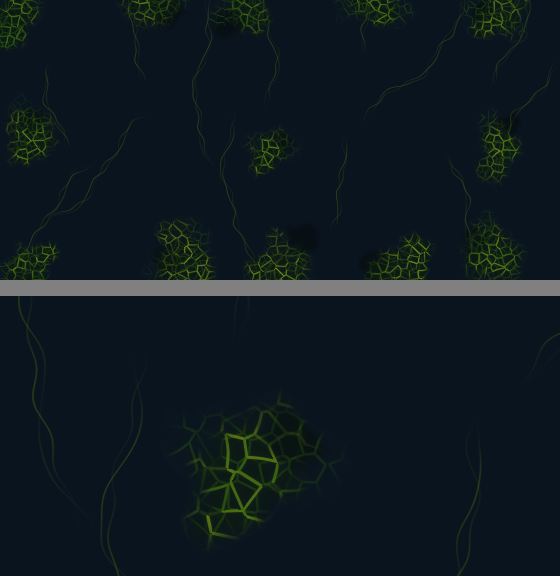
Top: the whole. Bottom: its middle third, enlarged.
This texture is drawn by a WebGL 1 fragment shader. Its source:

```glsl
precision highp float;
// Mossy patches of glowing cell-edge mesh and twisted thin strands on deep navy.
uniform vec2 u_resolution;

#define BACK vec3(0.040, 0.080, 0.122)
#define SHADE vec3(0.022, 0.050, 0.062)
#define HAZE vec3(0.055, 0.125, 0.055)
#define GREEN vec3(0.170, 0.360, 0.045)
#define YELLOW vec3(0.500, 0.570, 0.110)
#define STRAND vec3(0.190, 0.280, 0.085)
#define MESH_SIZE 0.031
#define MESH_WIDTH 0.0017
#define STRAND_WIDTH 0.0010
#define PATCH_SIZE 0.088
#define STRANDS 13

vec2 hash2(vec2 p) {
  vec2 q = vec2(dot(p, vec2(127.1, 311.7)), dot(p, vec2(269.5, 183.3)));
  return fract(sin(q) * 43758.55);
}

// Soft line of half width w at distance d
float stroke(float d, float w) {
  float aa = 0.8 / u_resolution.y;
  return 1.0 - smoothstep(max(w - aa, 0.0), w + aa, d);
}

// Layered sines that bend the plane
vec2 ripple(vec2 p) {
  vec2 a = sin(p.yx * vec2(37.0, 41.0) + vec2(0.4, 2.1));
  vec2 b = sin(p.yx * vec2(93.0, 87.0) + p * 45.0 + a);
  return a * 0.6 + b * 0.4;
}

// Cellular mesh: x = line strength, y = random value of the edge
vec2 mesh(vec2 p) {
  vec2 q = p / MESH_SIZE, cell = floor(q);
  vec2 near = vec2(9.0), next = vec2(9.0), nearId = cell, nextId = cell;
  for (int y = -2; y <= 2; y++) {
    for (int x = -2; x <= 2; x++) {
      vec2 id = cell + vec2(float(x), float(y));
      vec2 v = id + hash2(id) - q;
      if (dot(v, v) < dot(near, near)) {
        next = near; nextId = nearId;
        near = v; nearId = id;
      } else if (dot(v, v) < dot(next, next)) {
        next = v; nextId = id;
      }
    }
  }
  // Distance to the bisector of the two closest seeds
  float gap = dot(next, next) - dot(near, near);
  float d = 0.5 * gap / max(length(next - near), 0.001) * MESH_SIZE;
  vec2 h = hash2(nearId + nextId + 0.5);
  float line = stroke(d, MESH_WIDTH) * mix(0.15, 1.0, smoothstep(0.05, 0.6, h.x));
  return vec2(line + 0.13 * exp(-d / 0.004), h.y);
}

// Coverage of the lobed patches: bright mesh, faint mesh, shadow, yellowness
vec4 patches(vec2 p) {
  vec4 cover = vec4(0.0);
  for (int i = 0; i < 15; i++) {
    float n = float(i), row = floor(n / 5.0);
    vec2 h = hash2(vec2(n, 7.3));
    vec2 center = vec2(0.16 + 0.41 * mod(n, 5.0), 0.04 + 0.47 * row);
    center += (h - 0.5) * vec2(0.22, 0.12);
    float size = PATCH_SIZE * mix(0.75, 1.25, h.y);
    // The middle row keeps only some of its patches
    if (row == 1.0 && mod(n, 2.0) < 0.5) continue;
    for (int j = 0; j < 7; j++) {
      float k = float(j);
      vec2 a = hash2(vec2(n + 3.1, k * 1.7)), b = hash2(vec2(k + 9.2, n * 2.3));
      float angle = 6.283 * a.x;
      float reach = size * (j == 0 ? 0.1 : mix(0.45, 1.2, a.y));
      vec2 c = center + reach * vec2(cos(angle), sin(angle));
      float r = size * (j == 0 ? 1.0 : mix(0.5, 0.85, b.x));
      float m = 1.0 - smoothstep(0.5 * r, 1.1 * r, length(p - c));
      if (j < 3) {
        cover.x = max(cover.x, m * (j == 0 ? 0.9 : mix(0.4, 1.0, b.y)));
        cover.w = max(cover.w, m * h.x);
      } else if (j < 6) {
        cover.y = max(cover.y, m * mix(0.2, 0.5, b.y));
      } else {
        cover.z = max(cover.z, m);
      }
    }
  }
  return cover;
}

// Pairs of filaments that wind around a wavering path
float strands(vec2 p) {
  float sum = 0.0;
  for (int i = 0; i < STRANDS; i++) {
    float n = float(i);
    vec2 h = hash2(vec2(n, 4.7)), g = hash2(vec2(n, 21.9));
    vec2 c = vec2(2.0 * (n + h.x) / float(STRANDS), fract(n * 0.618 + 0.25 * h.y));
    vec2 dir = normalize(vec2(mix(-0.5, 1.1, g.x), 1.0));
    float s = dot(p - c, dir), t = dot(p - c, vec2(dir.y, -dir.x));
    float phase = 6.283 * g.y, reach = mix(0.16, 0.34, h.y);
    float path = 0.032 * sin(s * 10.0 + phase) + 0.010 * sin(s * 27.0 + phase * 2.0)
               + 0.003 * sin(s * 71.0 + phase * 3.0);
    float twist = 0.007 * sin(s * 31.0 + phase * 5.0) + 0.002 * sin(s * 83.0);
    float fade = 1.0 - smoothstep(0.6 * reach, reach, abs(s));
    float pulse = 0.62 + 0.38 * sin(s * 23.0 + phase);
    float pair = stroke(abs(t - path - twist), STRAND_WIDTH) * pulse
               + stroke(abs(t - path + twist), STRAND_WIDTH) * (1.15 - pulse);
    sum = max(sum, fade * min(pair, 1.0));
  }
  return sum;
}

void main() {
  vec2 p = gl_FragCoord.xy / u_resolution.y;
  vec2 bend = ripple(p);
  vec4 cover = patches(p + 0.013 * bend);
  vec2 bright = mesh(p + 0.0025 * bend), faint = mesh(p * 1.12 + 5.3 - 0.003 * bend);

  // Ground, then strands, then the two mesh layers
  vec3 col = mix(BACK, SHADE, 0.75 * max(cover.z, 0.5 * cover.x));
  col = mix(col, STRAND, 0.75 * strands(p));
  col = mix(col, HAZE, 0.4 * cover.x + 0.15 * cover.y);
  col = mix(col, GREEN, faint.x * max(cover.y, 0.4 * cover.x));
  vec3 leaf = mix(GREEN, YELLOW, clamp(0.55 * bright.y + 0.5 * cover.w, 0.0, 1.0));
  col = mix(col, leaf, min(bright.x, 1.0) * cover.x * (1.0 - 0.5 * cover.z));
  gl_FragColor = vec4(col, 1.0);
}
```
